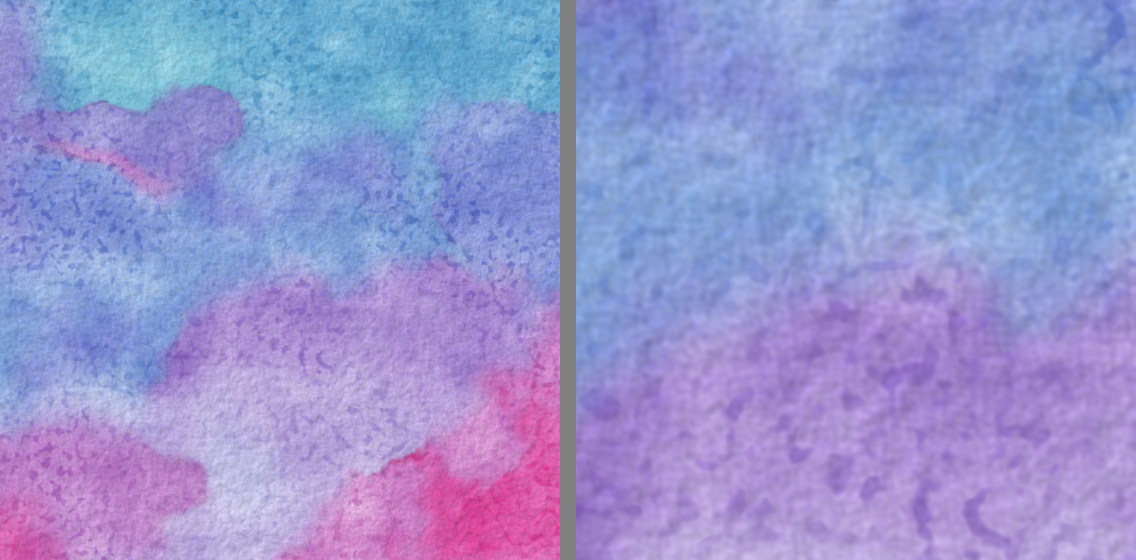
Left, the full canvas; right, a detail of the centre.
This texture is drawn by a three.js fragment shader. Its source:

```glsl
// Watercolour washes on rough paper: teal over blue, violet, lilac and pink.
#define TEAL vec3(0.35, 0.64, 0.79)
#define MINT vec3(0.49, 0.76, 0.83)
#define BLUE vec3(0.48, 0.61, 0.83)
#define PERIWINKLE vec3(0.49, 0.52, 0.82)
#define VIOLET vec3(0.61, 0.47, 0.78)
#define LILAC vec3(0.73, 0.64, 0.85)
#define PINK vec3(0.78, 0.43, 0.73)
#define MAGENTA vec3(0.86, 0.30, 0.62)
#define PALE vec3(0.75, 0.77, 0.90)
#define WARP 0.13
#define GRANULATION 0.42
#define PAPER_RELIEF 0.13

varying vec2 vUv;

vec2 hash2(vec2 p) {
  vec3 h = fract(p.xyx * vec3(0.1031, 0.1030, 0.0973));
  h += dot(h, h.yzx + 33.33);
  return fract((h.xx + h.yz) * h.zy);
}

float cornerSlope(vec2 cell, vec2 offset) {
  return dot(hash2(cell) * 2.0 - 1.0, offset);
}

// Gradient noise, roughly -0.7 to 0.7
float noise(vec2 p) {
  vec2 i = floor(p), f = fract(p);
  vec2 u = f * f * f * (f * (f * 6.0 - 15.0) + 10.0);
  vec2 e = vec2(1.0, 0.0);
  float low = mix(cornerSlope(i, f), cornerSlope(i + e, f - e), u.x);
  float high = mix(cornerSlope(i + e.yx, f - e.yx), cornerSlope(i + 1.0, f - 1.0), u.x);
  return 1.3 * mix(low, high, u.y);
}

float fbm(vec2 p) {
  float sum = 0.0, amp = 0.6;
  for (int i = 0; i < 5; i++) {
    sum += amp * noise(p);
    p = mat2(1.6, 1.2, -1.2, 1.6) * p + 17.3;
    amp *= 0.5;
  }
  return sum;
}

// Approximate signed distance to an ellipse, positive inside
float blob(vec2 p, vec2 centre, vec2 radius) {
  return (1.0 - length((p - centre) / radius)) * min(radius.x, radius.y);
}

// Lays pigment where d > 0; crisp edges gather a darker rim
vec3 wash(vec3 under, vec3 pigment, float d, float soft, float amount) {
  float cover = smoothstep(-soft, soft, d) * amount;
  float crisp = 1.0 - smoothstep(0.006, 0.05, soft);
  float rim = exp(-abs(d - 0.003) / 0.005) * crisp * amount;
  return mix(under, pigment, cover) * (1.0 - 0.09 * rim);
}

float paperHeight(vec2 p) {
  return noise(p * 48.0) + 0.6 * noise(p * 105.0 + 7.0) + 0.35 * noise(p * 210.0);
}

void main() {
  vec2 p = vUv;
  vec2 q = p + WARP * vec2(fbm(p * 4.5 + 3.0), fbm(p * 4.5 + 41.0));
  float drift = fbm(p * 3.2 + 23.0);
  float cloud = fbm(p * 7.0 + 61.0);
  float soft = mix(0.008, 0.07, smoothstep(-0.22, 0.12, noise(p * 4.0 + 9.0)));

  // Cool upper washes
  vec3 col = mix(BLUE, PERIWINKLE, smoothstep(-0.1, 0.35, drift + 0.3 * cloud));
  col = wash(col, TEAL, q.y - 0.77 + 0.08 * (q.x - 0.5), 0.12, 0.9);
  col = wash(col, MINT, blob(q, vec2(0.25, 0.87), vec2(0.18, 0.09)), 0.07, 0.8);
  col = wash(col, MINT, blob(q, vec2(0.68, 0.79), vec2(0.07, 0.05)), 0.04, 0.7);
  col = wash(col, PERIWINKLE, blob(q, vec2(0.93, 0.63), vec2(0.16, 0.17)), soft, 0.75);
  col = wash(col, PERIWINKLE, blob(q, vec2(0.06, 0.60), vec2(0.24, 0.08)), 0.06, 0.6);

  // Mauve stains at the upper left
  vec3 mauve = mix(VIOLET, PERIWINKLE, 0.35);
  col = wash(col, mauve, blob(q, vec2(0.24, 0.75), vec2(0.20, 0.075)), soft * 0.5, 0.75);
  col = wash(col, PINK, blob(q, vec2(0.19, 0.70), vec2(0.12, 0.022)), 0.016, 0.55);
  col = wash(col, mauve, blob(q, vec2(0.0, 0.84), vec2(0.07, 0.2)), 0.05, 0.8);

  // Violet band that thins into lilac below
  float shore = 0.25 + 0.27 * smoothstep(0.1, 0.5, q.x) - 0.08 * smoothstep(0.75, 1.0, q.x);
  float depth = shore - q.y;
  vec3 warm = mix(VIOLET, LILAC, smoothstep(0.05, 0.2, depth + 0.15 * cloud));
  warm = mix(warm, VIOLET, 0.6 * smoothstep(0.02, 0.35, drift - 0.4 * cloud));
  col = wash(col, warm, depth, max(soft, 0.025), 0.93);
  col = wash(col, PALE, blob(q, vec2(0.41, 0.14), vec2(0.07, 0.12)), 0.07, 0.75);
  col = wash(col, PALE, blob(q, vec2(0.15, 0.28), vec2(0.16, 0.05)), 0.05, 0.75);

  // Pink washes in the lower corners
  float slope = (0.46 - q.y - 0.85 * (1.0 - q.x)) / 1.3;
  vec3 rose = mix(PINK, MAGENTA, smoothstep(0.0, 0.4, cloud + 0.6 * slope));
  col = wash(col, rose, slope, soft * 0.6, 0.88);
  col = wash(col, MAGENTA, slope - 0.17 + 0.15 * drift, soft * 0.7, 0.7);
  col = wash(col, mix(PINK, VIOLET, 0.35), blob(q, vec2(0.08, 0.1), vec2(0.27, 0.13)), soft, 0.8);
  col = wash(col, MAGENTA, blob(q, vec2(0.0, 0.03), vec2(0.08, 0.07)), 0.04, 0.7);

  // Pigment density: broad clouds, granulated speckle and fine grain
  vec2 g = p + 0.008 * vec2(noise(p * 30.0), noise(p * 30.0 + 5.0));
  float speckle = smoothstep(0.0, 0.5, noise(g * 62.0) + 0.45 * noise(g * 120.0 + 3.0));
  float settled = 0.35 + 0.65 * smoothstep(-0.2, 0.3, fbm(p * 4.0 + 87.0));
  float density = 0.93 + 0.5 * cloud + 0.3 * fbm(p * 16.0 + 29.0);
  density += GRANULATION * settled * (speckle - 0.25) + 0.13 * noise(p * 190.0 + 11.0);

  // Broken tide lines left by drying water
  float level = fbm(p * 2.6 + 53.0) - 0.08;
  float tide = exp(-abs(level) / 0.008) * smoothstep(0.08, 0.3, noise(p * 5.0 + 71.0));
  density += 0.28 * tide;
  col = pow(col, vec3(clamp(density, 0.45, 1.8)));

  // Paper relief lit from the upper left
  vec2 light = vec2(-0.0016, 0.0016);
  float relief = paperHeight(p - light) - paperHeight(p + light);
  col *= 1.0 + PAPER_RELIEF * relief;
  gl_FragColor = vec4(clamp(col, 0.0, 1.0), 1.0);
}
```
